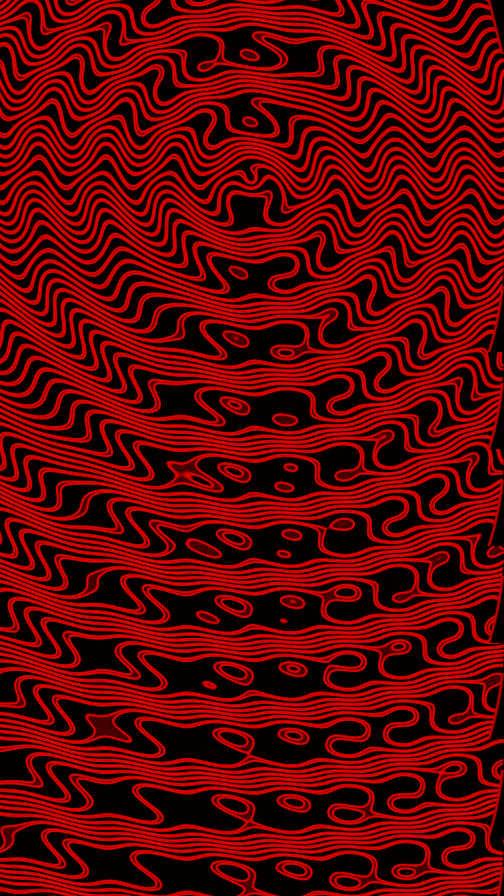
A Shadertoy shader for this background:

```glsl
// Glowing red contour lines of a slope rippled by concentric rings, on black.

#define CENTER vec2(0.5, 1.421)    // ring centre, in canvas widths
#define PERIOD 0.1322              // distance between rings
#define LEVELS 6.025               // contours per ring period
#define RIPPLE 1.37                // ring height, in contour levels
#define WOBBLE 0.33                // diagonal ripple height, in levels
#define BAND 0.09                  // half width of a contour band, in levels
#define STROKE 0.0027              // half width of a band outline
#define NOTCH_STEP 0.192           // spacing of the right-hand notches
#define NOTCH_DEPTH 0.03

const float TAU = 6.2831853;
const vec3 BLACK_RED = vec3(0.015, 0.0, 0.0);
const vec3 DARK_RED = vec3(0.27, 0.0, 0.0);
const vec3 BRIGHT_RED = vec3(0.85, 0.0, 0.0);

float hash(vec2 p) {
    return fract(sin(dot(p, vec2(127.1, 311.7))) * 43758.5453);
}

// Height of the rippled slope, counted in contour levels
float height(vec2 p) {
    vec2 q = p - CENTER;
    float slope = -q.y / PERIOD * LEVELS;
    float rings = RIPPLE * sin(TAU * length(q) / PERIOD);
    float waves = WOBBLE * cos(TAU * (q.x + q.y - 0.043) / PERIOD);
    return slope + rings + waves + 0.57;
}

// Width of the dark notches cut into the right side
float notchDepth(float down) {
    float saw = fract((down - 0.507) / NOTCH_STEP);
    return down > 0.507 ? NOTCH_DEPTH * saw * saw
                        : NOTCH_DEPTH - 0.25 * down;
}

void mainImage(out vec4 fragColor, in vec2 fragCoord) {
    vec2 p = fragCoord / iResolution.x;
    float pixel = 1.0 / iResolution.x;

    // Distance to the nearest contour band, from height and gradient
    vec2 e = vec2(0.0008, 0.0);
    vec2 gradient = vec2(height(p + e.xy) - height(p - e.xy),
                         height(p + e.yx) - height(p - e.yx)) / (2.0 * e.x);
    float toLevel = abs(fract(height(p) + 0.5) - 0.5);
    float dist = (toLevel - BAND) / max(length(gradient), 8.0);

    // Dark band interior with faint grain, bright outline
    float grain = 0.8 + 0.4 * hash(floor(p * 288.0));
    float fill = smoothstep(0.6 * pixel, -0.6 * pixel, dist);
    float stroke = smoothstep(STROKE + 0.5 * pixel, STROKE - 0.7 * pixel, abs(dist));
    float halo = exp(-abs(dist) / 0.0022);
    vec3 color = mix(BLACK_RED, DARK_RED * grain, max(fill, 0.5 * halo));
    color = mix(color, BRIGHT_RED * (0.72 + 0.36 * halo), stroke);

    // Dark notches with a red rim along the right side
    float down = iResolution.y / iResolution.x - p.y;
    float depth = notchDepth(down);
    float rim = p.x - 1.0 + depth;
    color = mix(color, BLACK_RED, smoothstep(-pixel, pixel, rim));
    color = mix(color, BRIGHT_RED * 0.85,
                smoothstep(STROKE + pixel, STROKE - pixel, abs(rim))
                * step(0.003, depth));

    fragColor = vec4(color, 1.0);
}
```
